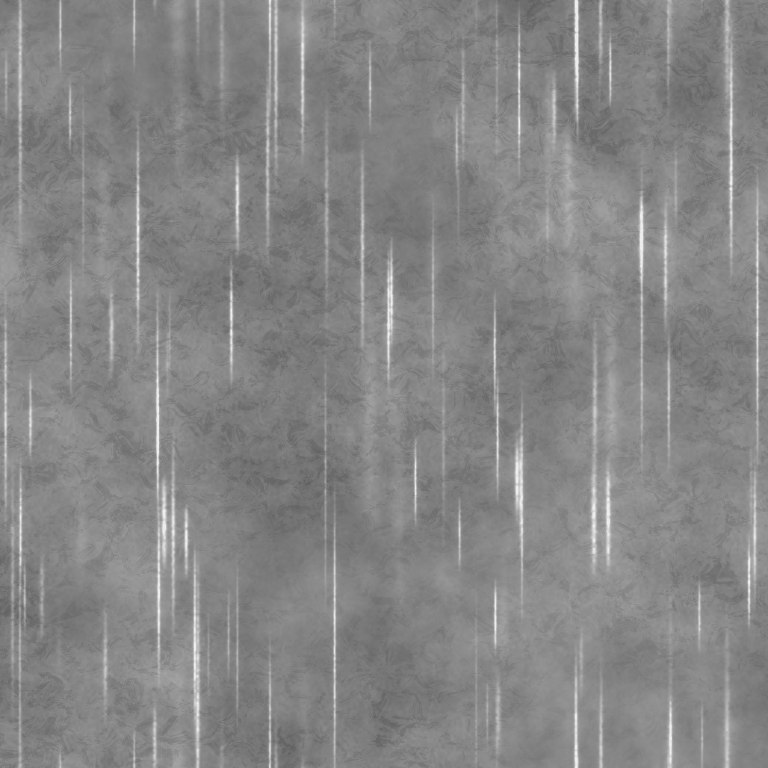
This texture is drawn by a three.js fragment shader. Its source:

```glsl
// Weathered grey surface crossed by pale vertical streaks, like rain on concrete.
// Layered noise gives clouds, ragged flecks and grain; looped Gaussian
// lines with tapered ends give thin bright streaks and faint broad smears.
varying vec2 vUv;

const float BASE_GREY = 0.512;
const int THIN_COUNT = 92;
const int BROAD_COUNT = 34;

float hash21(vec2 p) {
  vec3 q = fract(vec3(p.xyx) * 0.1031);
  q += dot(q, q.yzx + 33.33);
  return fract((q.x + q.y) * q.z);
}

// Smooth value noise, 0 to 1
float valueNoise(vec2 p) {
  vec2 cell = floor(p);
  vec2 f = fract(p);
  f = f * f * (3.0 - 2.0 * f);
  float low = mix(hash21(cell), hash21(cell + vec2(1.0, 0.0)), f.x);
  float high = mix(hash21(cell + vec2(0.0, 1.0)), hash21(cell + 1.0), f.x);
  return mix(low, high, f.y);
}

// Five rotated noise layers, 0 to 1
float layeredNoise(vec2 p, float gain) {
  float sum = 0.0;
  float total = 0.0;
  float weight = 1.0;
  for (int i = 0; i < 5; i++) {
    sum += weight * valueNoise(p);
    total += weight;
    weight *= gain;
    p = mat2(1.6, 1.2, -1.2, 1.6) * p + 17.3;
  }
  return sum / total;
}

// One vertical line: Gaussian across, tapered along, wrapped at the edges
float streak(vec2 p, vec2 center, float width, float halfLength) {
  vec2 d = abs(fract(p - center + 0.5) - 0.5);
  float across = exp(-d.x * d.x / (width * width));
  float along = max(0.0, 1.0 - pow(d.y / halfLength, 2.0));
  return across * along * sqrt(along);
}

// Narrow streaks, each with a weak halo
float thinStreaks(vec2 p) {
  float light = 0.0;
  for (int i = 0; i < THIN_COUNT; i++) {
    float id = float(i) + 1.0;
    vec2 center = vec2(hash21(vec2(id, 3.0)), hash21(vec2(id, 11.0)));
    float size = hash21(vec2(id, 23.0));
    float power = hash21(vec2(id, 37.0));
    float width = mix(0.0015, 0.0034, pow(hash21(vec2(id, 51.0)), 3.0));
    float halfLength = mix(0.055, 0.24, size * size);
    float strength = mix(0.07, 0.43, power);
    light += strength * streak(p, center, width, halfLength);
    light += 0.1 * strength * streak(p, center, width * 3.5, halfLength);
  }
  return light;
}

// Wide, faint smears
float broadStreaks(vec2 p) {
  float light = 0.0;
  for (int i = 0; i < BROAD_COUNT; i++) {
    float id = float(i) + 201.0;
    vec2 center = vec2(hash21(vec2(id, 5.0)), hash21(vec2(id, 13.0)));
    float width = mix(0.004, 0.011, hash21(vec2(id, 29.0)));
    float halfLength = mix(0.06, 0.2, hash21(vec2(id, 41.0)));
    float strength = mix(0.02, 0.085, hash21(vec2(id, 59.0)));
    light += strength * streak(p, center, width, halfLength);
  }
  return light;
}

// Ragged dark specks and pale fibres, signed
float flecks(vec2 p) {
  vec2 bend = vec2(valueNoise(p * 45.0), valueNoise(p * 45.0 + 70.0)) - 0.5;
  vec2 q = p + bend * 0.025;
  float specks = smoothstep(0.5, 0.66, layeredNoise(q * vec2(55.0, 75.0), 0.8));
  float ridge = abs(valueNoise(q * 85.0 + 31.0) - 0.5);
  float fibres = 1.0 - smoothstep(0.0, 0.12, ridge);
  return 0.3 * fibres - specks;
}

void main() {
  // Cloudy stains
  float clouds = layeredNoise(vUv * 5.5 + 4.0, 0.62) - 0.5;
  float mottle = layeredNoise(vUv * 24.0 + 9.0, 0.7) - 0.5;

  // Fine texture, fading out in smooth patches
  float roughness = smoothstep(0.28, 0.62, layeredNoise(vUv * 4.0 + 40.0, 0.5));
  float grain = valueNoise(vUv * 260.0) - 0.5;
  float detail = 0.05 * flecks(vUv) + 0.035 * grain;

  float grey = BASE_GREY + 0.27 * clouds + 0.1 * mottle;
  grey += detail * mix(0.35, 1.0, roughness);

  // Streaks broken up by the grain
  float wear = 0.95 + 0.5 * grain;
  grey += broadStreaks(vUv) * (0.95 + mottle);
  grey += thinStreaks(vUv) * wear;

  gl_FragColor = vec4(vec3(min(grey, 0.93)), 1.0);
}
```
